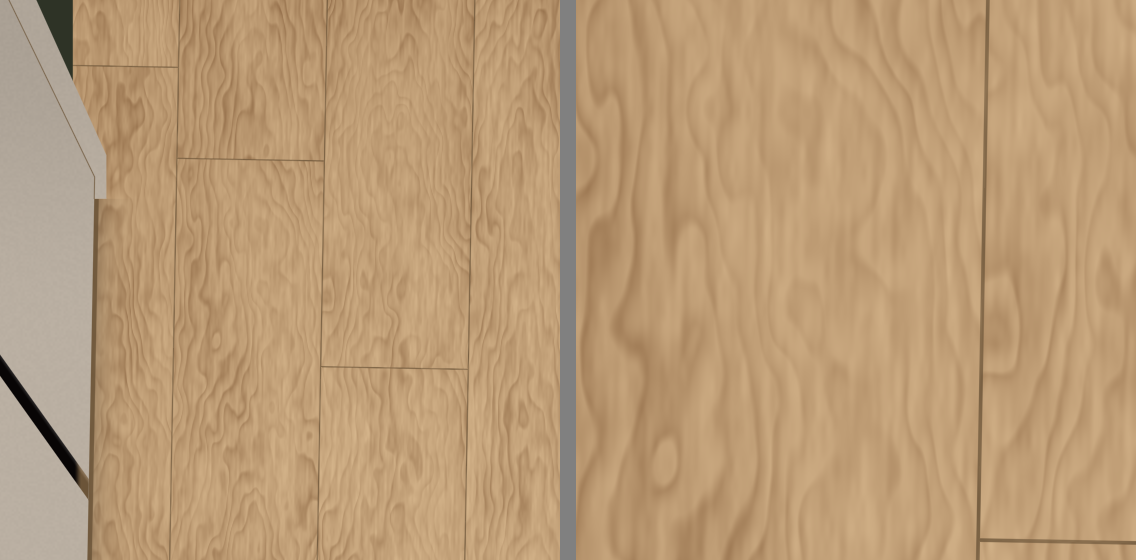
Left, the full canvas; right, a detail of the centre.
This texture is drawn by a WebGL 1 fragment shader. Its source:

```glsl
precision highp float;
// Pale oak floor boards with staggered joints, beside a grey cabinet seen from above.
// Grain is the contour lines of a noisy arched field, seeded per board; the cabinet
// is built from half planes, with a dark handle slot and a contact shadow.

#define BOARD_WIDTH 0.2635
#define BOARD_LENGTH 1.4
#define FIRST_SEAM 0.303
#define TILT 0.018
#define SEAM_HALF 0.0011
#define RING_DENSITY 62.0
#define RING_CONTRAST 0.62
#define FIBRE_CONTRAST 0.42
#define SLOT_HALF 0.011
#define SHADOW_WIDTH 0.008

uniform vec2 u_resolution;

const vec3 OAK_LIGHT = vec3(0.79, 0.66, 0.50);
const vec3 OAK_DARK = vec3(0.66, 0.52, 0.37);
const vec3 SEAM_BROWN = vec3(0.42, 0.33, 0.22);
const vec3 CABINET_GREY = vec3(0.70, 0.66, 0.61);
const vec3 WALL_GREEN = vec3(0.18, 0.20, 0.15);
const vec3 SLOT_BLACK = vec3(0.03, 0.02, 0.02);

float hash(vec2 p) {
  return fract(sin(dot(p, vec2(127.1, 311.7))) * 43758.5);
}

float noise(vec2 p) {
  vec2 i = floor(p), f = fract(p);
  f = f * f * (3.0 - 2.0 * f);
  return mix(mix(hash(i), hash(i + vec2(1.0, 0.0)), f.x),
             mix(hash(i + vec2(0.0, 1.0)), hash(i + vec2(1.0, 1.0)), f.x), f.y);
}

float fbm(vec2 p) {
  float sum = 0.0, amp = 0.5;
  for (int i = 0; i < 4; i++) {
    sum += amp * noise(p);
    p = p * 2.03 + 7.3;
    amp *= 0.5;
  }
  return sum;
}

// Antialiased coverage of the region where d < 0.
float cover(float d) {
  float px = 0.75 / u_resolution.y;
  return 1.0 - smoothstep(-px, px, d);
}

// Signed distance to the line a-b, positive on its right.
float side(vec2 p, vec2 a, vec2 b) {
  vec2 d = normalize(b - a);
  return dot(p - a, vec2(d.y, -d.x));
}

// Darkness of the grain; u runs across the board, v along it.
float grain(float u, float v, float seed) {
  vec2 offset = vec2(seed * 37.0, seed * 91.0);
  float warp = mix(4.0, 9.0, hash(vec2(seed, 3.0)));
  float across = u + 0.05 * (seed - 0.5) + 0.05 * (noise(vec2(2.0, v * 5.0) + offset) - 0.5);
  float field = RING_DENSITY * sqrt(across * across + 0.0008) + 8.0 * v
              + warp * fbm(vec2(u * 11.0, v * 4.5) + offset)
              + 1.1 * noise(vec2(u * 60.0, v * 24.0) + offset);
  float ring = fract(field);
  ring = ring * ring * (1.0 - smoothstep(0.72, 1.0, ring)) * 2.0;
  float patchy = smoothstep(0.2, 0.75, fbm(vec2(u * 14.0, v * 5.0) + offset + 19.0));
  float fibre = noise(vec2(u * 250.0, v * 22.0) + offset) - 0.5;
  float pores = noise(vec2(u * 330.0, v * 85.0) + offset) - 0.5;
  return RING_CONTRAST * (ring - 0.4) * (0.35 + 0.8 * patchy)
       + FIBRE_CONTRAST * (fibre + 0.5 * pores) + 0.45 * (patchy - 0.5);
}

vec3 floorColor(vec2 p) {
  vec2 q = vec2(p.x - TILT * p.y, p.y + TILT * p.x);
  float s = (q.x - FIRST_SEAM) / BOARD_WIDTH + 1.0;
  float column = floor(s);
  float joint = 0.8855 - 0.06 * column - 0.1025 * column * column;
  float t = (q.y - joint) / BOARD_LENGTH;
  float seed = hash(vec2(column, floor(t)) + 5.0);
  float u = (fract(s) - 0.5) * BOARD_WIDTH;

  // Lamp light falls off from the lower middle.
  float light = 0.86 - 0.62 * length((p - vec2(0.6, 0.15)) * vec2(1.0, 0.8));
  float tone = light + 0.2 * (seed - 0.5) - grain(u, q.y, seed);
  vec3 color = mix(OAK_DARK, OAK_LIGHT, tone);

  // Seams between boards.
  float edge = min(0.5 * BOARD_WIDTH - abs(u), (0.5 - abs(fract(t) - 0.5)) * BOARD_LENGTH);
  float wear = 0.55 + 0.35 * noise(q * 45.0);
  return mix(color, SEAM_BROWN, cover(edge - SEAM_HALF) * wear);
}

void main() {
  vec2 p = gl_FragCoord.xy / u_resolution;
  vec3 color = floorColor(p);

  // Wall strip, and the shadow at the cabinet foot.
  float front = side(p, vec2(0.156, 0.0), vec2(0.169, 0.684));
  color = mix(color, WALL_GREEN, cover(max(p.x - 0.130, 0.8 - p.y)));
  float below = cover(p.y - 0.645);
  color *= 1.0 - 0.22 * below * exp(-max(front, 0.0) * 45.0);
  color = mix(color, SEAM_BROWN, 0.85 * below * cover(front - SHADOW_WIDTH));

  // Worktop edge, then the cabinet front over it.
  float speckle = 0.025 * (noise(p * 260.0) - 0.5);
  vec3 grey = CABINET_GREY * (0.95 + 0.09 * smoothstep(1.0, 0.4, p.y) + speckle);
  float inner = side(p, vec2(0.169, 0.684), vec2(0.016, 1.0));
  float slab = side(p, vec2(0.190, 0.723), vec2(0.065, 1.0));
  slab = max(max(slab, p.x - 0.190), 0.645 - p.y);
  float panel = max(front, inner);
  color = mix(color, grey * 1.03, cover(slab));
  color = mix(color, grey, cover(panel));
  color = mix(color, SEAM_BROWN, 0.75 * cover(max(abs(panel) - 0.0009, 0.645 - p.y)));

  // Handle slot, browner where it opens at the right.
  float slot = side(p, vec2(0.0, 0.348), vec2(0.159, 0.125));
  vec3 slotColor = mix(SLOT_BLACK, SEAM_BROWN, smoothstep(0.132, 0.146, p.x));
  slotColor += 0.12 * smoothstep(0.004, 0.011, -slot);
  color = mix(color, slotColor, cover(max(abs(slot) - SLOT_HALF, front)));

  gl_FragColor = vec4(color, 1.0);
}
```
